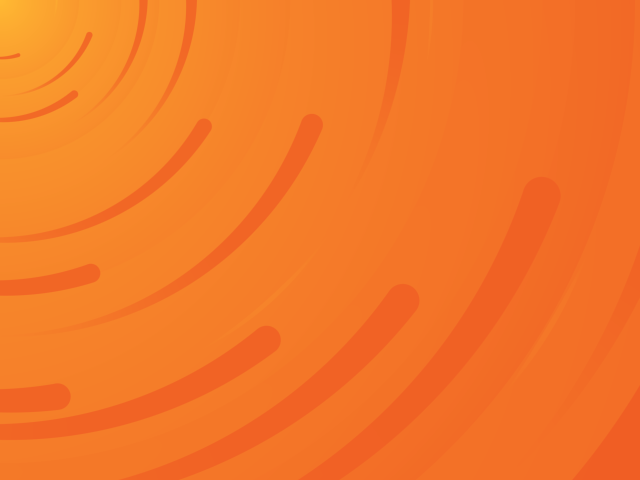
Reproduce this background procedurally as a WebGL 2 fragment shader.

```glsl
#version 300 es
precision highp float;

uniform vec2 u_resolution;
out vec4 fragColor;

// Rounded stroke around the corner: x radius, y angle of the tip, z angle of the tail
const vec3 strokes[14] = vec3[14](
    vec3(0.121, 1.249, 2.20), vec3(0.200, 0.374, 1.65), vec3(0.250, 0.904, 2.40),
    vec3(0.299, -0.16, 1.15), vec3(0.399, -0.17, 1.04), vec3(0.500, 0.555, 2.10),
    vec3(0.600, 1.250, 2.90), vec3(0.700, 0.381, 1.65), vec3(0.835, -0.25, 0.58),
    vec3(0.835, 1.427, 2.60), vec3(0.900, 0.906, 2.40), vec3(1.047, 0.641, 2.00),
    vec3(1.200, 0.347, 1.95), vec3(1.451, -0.08, 0.78));

// Thin bright crescent: x radius, y start angle, z end angle, w half width
const vec4 slivers[4] = vec4[4](
    vec4(0.118, -0.3, 0.35, 0.002), vec4(0.841, 0.62, 1.06, 0.005),
    vec4(0.899, -0.1, 0.16, 0.003), vec4(1.333, 0.40, 0.67, 0.006));

// Faint ring edge: x radius, y shade (positive darkens inside, negative outside)
const vec2 ringEdges[9] = vec2[9](
    vec2(0.165, 0.06), vec2(0.253, 0.035), vec2(0.332, 0.06),
    vec2(0.500, 0.03), vec2(0.605, 0.03), vec2(0.965, -0.03),
    vec2(1.130, -0.015), vec2(1.198, -0.02), vec2(1.323, 0.07));

float coverage(float dist, float pixel) {
    return 1.0 - smoothstep(-pixel, pixel, dist);
}

vec3 heatColor(float heat) {
    return mix(vec3(0.94, 0.36, 0.14), vec3(1.0, 0.73, 0.20), clamp(heat, 0.0, 1.0));
}

void main() {
    float pixel = 0.75 / u_resolution.y;
    vec2 p = vec2(gl_FragCoord.x, u_resolution.y - gl_FragCoord.y) / u_resolution.y;
    float radius = length(p);
    float angle = atan(p.y, p.x);

    // Radial glow, slightly cooler towards the right
    float heat = 0.11 + 0.68 * exp(-1.28 * radius) + 0.22 * exp(-11.0 * radius);
    heat += 0.03 * (sin(angle) - cos(angle)) * smoothstep(0.1, 0.8, radius);

    // Soft shading that ends sharply at each ring edge
    for (int i = 0; i < 9; i++) {
        float side = sign(ringEdges[i].y);
        float inward = (ringEdges[i].x - radius) * side;
        float fade = exp(-max(inward, 0.0) / (0.03 + 0.06 * ringEdges[i].x));
        heat -= abs(ringEdges[i].y) * fade * coverage(-inward, pixel);
    }

    // Bright crescents
    for (int i = 0; i < 4; i++) {
        vec4 s = slivers[i];
        float along = clamp((angle - s.y) / (s.z - s.y), 0.0, 1.0);
        float swell = sin(3.14159 * along);
        float dist = abs(radius - s.x) - s.w * swell;
        heat += 0.07 * swell * coverage(dist, pixel);
    }

    // Tapered strokes with round tips
    for (int i = 0; i < 14; i++) {
        vec3 s = strokes[i];
        float halfWidth = 0.033 * s.x;
        float along = clamp((s.z - angle) / (s.z - s.y), 0.0, 1.0);
        float band = angle > s.y ? abs(radius - s.x) - halfWidth * along : 1.0;
        float cap = length(p - s.x * vec2(cos(s.y), sin(s.y))) - halfWidth;
        float ink = coverage(min(band, cap), pixel) * smoothstep(0.0, 0.7, along);
        heat = mix(heat, 0.16 - 0.09 * s.x, ink);
    }

    // Deep band in the far corner
    heat = mix(heat, 0.01, 0.9 * coverage(1.556 - radius, pixel));

    fragColor = vec4(heatColor(heat), 1.0);
}
```
